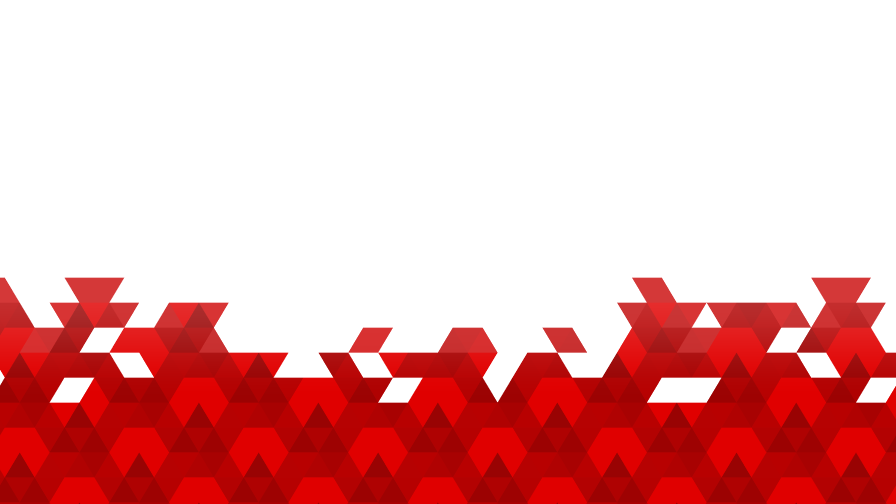
Write a Shadertoy shader that draws this background.

```glsl
// A mosaic of red triangles rising from the bottom into a white field.
// Each sample finds its triangle, tests it against a toothed skyline with
// hashed gaps, and shades it with a repeating fan motif that pales upward.

#define COLUMNS 30.0        // triangle sides across the canvas
#define ROW_HEIGHT 0.04954  // row height as a share of the canvas height
#define TOP_LINE 0.449      // height of the topmost row line
#define SHIFT 0.16          // sideways shift of the lattice, in sides
#define SKYLINE_REPEAT 22.0 // sides until the skyline repeats
#define TOOTH_WIDTH 3.1     // sides between skyline teeth
#define TOOTH_DEPTH 0.85    // tooth amplitude, in rows
#define JITTER 0.9          // random roughness of the skyline, in rows
#define GAP_CHANCE 0.13     // share of missing rhombi below the skyline
#define SAMPLES 3           // antialiasing samples per axis

const vec3 PAPER = vec3(1.0);
const vec3 BRIGHT_RED = vec3(0.88, 0.0, 0.0);
const vec3 MID_RED = vec3(0.74, 0.005, 0.005);
const vec3 DEEP_RED = vec3(0.60, 0.01, 0.01);
const vec3 CREST_RED = vec3(0.83, 0.22, 0.22);

float hash(vec2 p) {
    vec3 q = fract(vec3(p.xyx) * 0.1031);
    q += dot(q, q.yzx + 33.33);
    return fract((q.x + q.y) * q.z);
}

float bump(float x, float centre, float width) {
    float d = (x - centre) / width;
    return exp(-d * d);
}

// Depth of the skyline in rows below the top line.
float skyline(float x) {
    float v = mod(x, SKYLINE_REPEAT);
    float valley = smoothstep(6.5, 9.0, v) * (1.0 - smoothstep(20.3, 21.5, v));
    float teeth = cos(6.2832 * (v - 0.1) / TOOTH_WIDTH);
    float notches = 1.9 * bump(v, 9.8, 0.7) + 1.3 * bump(v, 16.8, 0.45);
    return mix(0.95, 2.9, valley) - TOOTH_DEPTH * teeth + notches;
}

// Returns the triangle centre column, its row, and 1 if it points up.
vec3 findTriangle(vec2 p) {
    float row = floor(p.y);
    float offset = SHIFT + 0.5 * mod(row, 2.0);
    float apex = floor(p.x - offset + 0.5) + offset;
    float d = p.x - apex;
    float up = step(abs(d), 0.5 * fract(p.y));
    return vec3(apex + (1.0 - up) * (d < 0.0 ? -0.5 : 0.5), row, up);
}

// Bright fans around a dark triangle, staggered every second row.
vec3 motif(vec3 tri) {
    float pairRow = floor(tri.y * 0.5);
    float oddRow = mod(tri.y, 2.0);
    float x = mod(tri.x - SHIFT - 0.5 - 2.0 * pairRow + 0.01, 4.0) - 2.0;
    if (abs(x) < 0.75) {
        bool heart = abs(x) < 0.1 && oddRow > 0.5 && tri.z > 0.5;
        return heart ? DEEP_RED : BRIGHT_RED;
    }
    return mix(DEEP_RED, MID_RED, hash(vec2(floor(x * 2.0 + 0.5) + 8.0, oddRow)));
}

vec3 mosaic(vec2 uv) {
    vec2 p = vec2(uv.x * COLUMNS, (TOP_LINE - uv.y) / ROW_HEIGHT);
    if (p.y < 0.0) return PAPER;
    vec3 tri = findTriangle(p);

    // Neighbouring triangles share a key and form a rhombus.
    float halfStep = floor((tri.x - SHIFT) * 2.0 + 0.5);
    vec2 rhombus = vec2(floor(halfStep * 0.5) + 7.0, tri.y + 3.0);
    float roughness = JITTER * (hash(rhombus) - 0.5);
    float depth = tri.y + 0.5 - skyline(tri.x) - roughness;
    bool gap = tri.y > 1.5 && tri.y < 4.5 && hash(rhombus + 41.0) < GAP_CHANCE;
    if (tri.y < 5.5 && (depth < 0.0 || gap)) return PAPER;

    // Pale haze above, with the lightest tone on the exposed crest.
    vec3 colour = motif(tri);
    float haze = 1.0 - smoothstep(0.5, 4.8, p.y);
    colour = mix(colour, PAPER, 0.18 * haze);
    float crest = tri.y < 0.5 ? 1.0 : 0.75 * (1.0 - step(0.8, depth));
    return mix(colour, CREST_RED, crest * (1.0 - step(2.5, tri.y)));
}

void mainImage(out vec4 fragColor, in vec2 fragCoord) {
    vec3 sum = vec3(0.0);
    for (int j = 0; j < SAMPLES; j++)
    for (int i = 0; i < SAMPLES; i++) {
        vec2 jitter = (vec2(i, j) + 0.5) / float(SAMPLES) - 0.5;
        sum += mosaic((fragCoord + jitter) / iResolution.xy);
    }
    fragColor = vec4(sum / float(SAMPLES * SAMPLES), 1.0);
}
```
